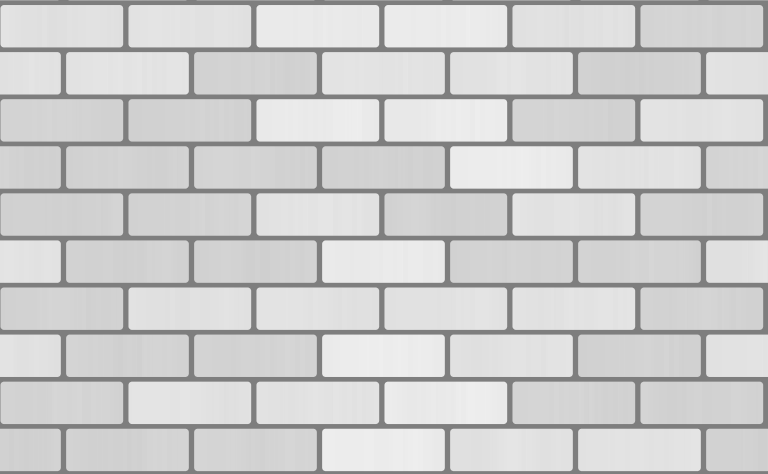
Write a WebGL 1 fragment shader that draws this pattern.

```glsl
precision highp float;

uniform vec2 u_resolution;

// Lengths are fractions of the canvas width
#define COLUMNS 6.0
#define ROW_PITCH 0.0613
#define TOP_OFFSET 0.0035
#define LEFT_OFFSET 0.017
#define ROW_SHIFT 0.487
#define JOINT vec2(0.0069, 0.0061)
#define CORNER_RADIUS 0.0047
#define MORTAR 0.495
#define TONES vec3(0.825, 0.885, 0.920)
#define STREAK_STRENGTH 0.016

float hash(vec2 p) {
    return fract(sin(dot(p, vec2(127.1, 311.7))) * 43758.5453);
}

float noise(float x, float seed) {
    float cell = floor(x);
    float blend = smoothstep(0.0, 1.0, fract(x));
    return mix(hash(vec2(cell, seed)), hash(vec2(cell + 1.0, seed)), blend);
}

float roundedBox(vec2 p, vec2 halfSize, float radius) {
    vec2 q = abs(p) - halfSize + radius;
    return length(max(q, 0.0)) + min(max(q.x, q.y), 0.0) - radius;
}

// Dark, middle or light grey, picked per brick
float brickTone(vec2 id) {
    float pick = hash(id + 3.7);
    float tone = mix(TONES.x, TONES.y, step(0.46, pick));
    return mix(tone, TONES.z, step(0.79, pick));
}

// Soft vertical shading with fine stepped bands towards the middle
float streaks(float x, vec2 id) {
    float seed = 17.0 * id.y + id.x + 5.0;
    float broad = noise(x * 4.0, seed) - 0.5;
    float fine = hash(vec2(floor(x * 26.0), seed + 0.5)) - 0.5;
    float middle = smoothstep(0.15, 0.45, x) * (1.0 - smoothstep(0.8, 1.0, x));
    return STREAK_STRENGTH * (1.3 * broad + 0.7 * fine * middle);
}

void main() {
    // Measure rows downwards from the top edge
    vec2 p = vec2(gl_FragCoord.x, u_resolution.y - gl_FragCoord.y) / u_resolution.x;
    vec2 pitch = vec2(1.0 / COLUMNS, ROW_PITCH);

    // Running bond: every second row is shifted
    vec2 grid = (p - vec2(0.0, TOP_OFFSET)) / pitch;
    float row = floor(grid.y);
    grid.x += LEFT_OFFSET + ROW_SHIFT * mod(row, 2.0);
    vec2 id = vec2(mod(floor(grid.x), COLUMNS), row);
    vec2 local = fract(grid);

    // Brick face over mortar, smoothed across one pixel
    float d = roundedBox((local - 0.5) * pitch, 0.5 * (pitch - JOINT), CORNER_RADIUS);
    float coverage = clamp(0.5 - d * u_resolution.x, 0.0, 1.0);
    float face = brickTone(id) + streaks(local.x, id);

    gl_FragColor = vec4(vec3(mix(MORTAR, face, coverage)), 1.0);
}
```
